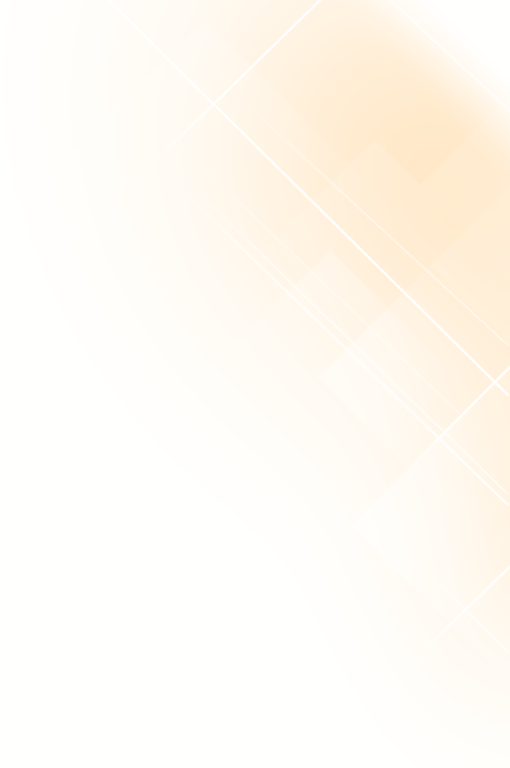
Write a Shadertoy shader that draws this background.

```glsl
// Soft elliptical glow
float glow(vec2 offset, vec2 radius) {
    vec2 k = offset / radius;
    return exp(-0.5 * dot(k, k));
}

// Quarter-plane turned by 45 degrees, fading away from its corner.
// side = 1.0 opens downward, side = -1.0 opens to the right.
float panel(vec2 p, vec2 corner, float side, float reach) {
    vec2 q = p - corner;
    vec2 r = vec2(q.x + q.y, side * (q.y - q.x)) * 0.7071;
    float aa = 1.0 / iResolution.y;
    vec2 inside = smoothstep(-aa, aa, r);
    return inside.x * inside.y * exp(-dot(r, r) / (reach * reach));
}

// Thin line that fades toward its dim end
float streak(vec2 p, vec2 bright, vec2 dim, float halfWidth) {
    vec2 along = dim - bright;
    float h = clamp(dot(p - bright, along) / dot(along, along), 0.0, 1.0);
    float d = length(p - bright - along * h);
    float aa = 0.8 / iResolution.y;
    float core = 1.0 - smoothstep(halfWidth - aa, halfWidth + aa, d);
    return core * (1.0 - smoothstep(0.55, 1.0, h));
}

void mainImage(out vec4 fragColor, in vec2 fragCoord) {
    // Height is one unit, y runs downward from the top
    vec2 p = vec2(fragCoord.x, iResolution.y - fragCoord.y) / iResolution.y;
    p.x *= 0.6641 * iResolution.y / iResolution.x;

    // Warm glow stretched along the falling diagonal, plus one at the right edge
    vec2 q = p - vec2(0.573, 0.234);
    vec2 diagonal = vec2(q.x + q.y, q.y - q.x) * 0.7071;
    float warmth = glow(diagonal, vec2(0.228, 0.182));
    warmth += 0.55 * glow(p - vec2(0.69, 0.677), vec2(0.108, 0.15));

    // White upper right corner
    warmth *= 1.0 - smoothstep(0.42, 0.58, p.x - p.y);

    // Translucent overlapping panels
    warmth *= 1.0 - 0.20 * panel(p, vec2(0.267, 0.026), 1.0, 0.25);
    warmth *= 1.0 - 0.14 * panel(p, vec2(0.488, 0.182), 1.0, 0.20);
    warmth *= 1.0 - 0.12 * panel(p, vec2(0.547, 0.241), -1.0, 0.22);
    warmth *= 1.0 - 0.10 * panel(p, vec2(0.560, 0.345), -1.0, 0.18);
    warmth *= 1.0 - 0.30 * panel(p, vec2(0.430, 0.326), 1.0, 0.15);
    warmth *= 1.0 - 0.45 * panel(p, vec2(0.414, 0.492), -1.0, 0.17);
    warmth *= 1.0 - 0.60 * panel(p, vec2(0.458, 0.684), -1.0, 0.21);

    // Falling streaks
    float light = 0.95 * streak(p, vec2(0.661, 0.514), vec2(-0.20, -0.337), 0.0016);
    light = max(light, 0.75 * streak(p, vec2(0.661, 0.657), vec2(0.180, 0.193), 0.0016));
    light = max(light, 0.60 * streak(p, vec2(0.661, 0.643), vec2(0.190, 0.184), 0.0012));
    light = max(light, 0.35 * streak(p, vec2(0.600, 0.540), vec2(0.210, 0.166), 0.0012));
    light = max(light, 0.40 * streak(p, vec2(0.661, 0.449), vec2(0.260, 0.080), 0.0013));
    light = max(light, 0.65 * streak(p, vec2(0.508, 0.000), vec2(0.740, 0.214), 0.0016));
    light = max(light, 0.60 * streak(p, vec2(0.661, 0.849), vec2(0.550, 0.739), 0.0016));

    // Rising streaks
    light = max(light, 0.90 * streak(p, vec2(0.417, 0.000), vec2(0.160, 0.251), 0.0016));
    light = max(light, 0.90 * streak(p, vec2(0.664, 0.478), vec2(0.520, 0.622), 0.0017));
    light = max(light, 0.85 * streak(p, vec2(0.664, 0.738), vec2(0.535, 0.863), 0.0016));

    vec3 paper = vec3(1.0, 1.0, 0.995);
    vec3 peach = vec3(1.0, 0.91, 0.785);
    vec3 color = mix(paper, peach, clamp(warmth, 0.0, 1.0));
    fragColor = vec4(mix(color, vec3(1.0), light), 1.0);
}
```
